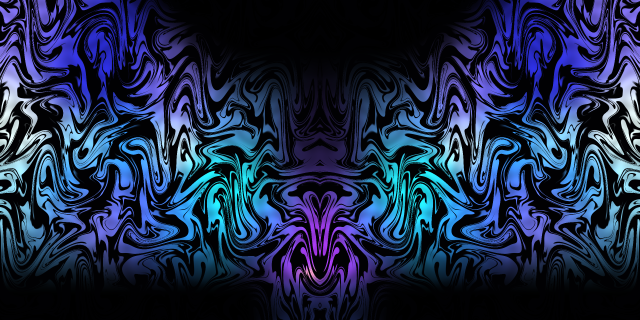
A Shadertoy shader for this background:

```glsl
// Mirrored liquid marbling: black ink curls over a glowing neon backdrop.
// Alternating sine shears fold the plane, a sine field is cut into ink bands,
// and soft colour pools, faded at the top and bottom, light the gaps.

const int   SHEARS      = 10;
const float SHEAR_FREQ  = 23.0;   // frequency of the widest fold
const float FREQ_GROWTH = 1.15;   // frequency ratio between folds
const float SHEAR_FORCE = 1.20;   // strain added by each fold
const float TURN        = 2.4;    // angle between folds, radians
const float BAND_FREQ   = 50.0;   // density of the ink bands
const float INK_LEVEL   = 0.16;   // higher means more black
const float VEIN_WIDTH  = 0.24;   // dark lines inside the bright bands
const float THREAD      = 0.17;   // bright lines inside the ink
const float POOL_SIZE   = 0.85;   // scale of all colour pools
const int   GRID        = 4;      // ink samples per pixel side

const vec3 BLACK     = vec3(0.004, 0.004, 0.010);
const vec3 WHITE     = vec3(0.93, 1.00, 0.98);
const vec3 ICE       = vec3(0.58, 0.88, 0.97);
const vec3 CYAN      = vec3(0.12, 0.96, 0.98);
const vec3 AZURE     = vec3(0.18, 0.64, 1.00);
const vec3 STEEL     = vec3(0.34, 0.56, 0.86);
const vec3 BLUE      = vec3(0.30, 0.44, 0.96);
const vec3 DEEP_BLUE = vec3(0.15, 0.16, 0.82);
const vec3 LAVENDER  = vec3(0.50, 0.44, 0.92);
const vec3 VIOLET    = vec3(0.44, 0.30, 0.84);
const vec3 MAGENTA   = vec3(0.68, 0.21, 0.94);
const vec3 TEAL      = vec3(0.24, 0.50, 0.70);
const vec3 PINK      = vec3(1.00, 0.65, 0.82);

// Area-preserving folds, from wide to fine
vec2 marble(vec2 p) {
    float freq = SHEAR_FREQ;
    for (int i = 0; i < SHEARS; i++) {
        float angle = TURN * float(i) + 0.5;
        vec2 along = vec2(cos(angle), sin(angle));
        float wave = sin(freq * dot(along, p) + 1.7 * float(i * i));
        p += vec2(-along.y, along.x) * wave * SHEAR_FORCE / freq;
        freq *= FREQ_GROWTH;
    }
    return p;
}

// Share of the backdrop left visible between the ink bands
float gaps(vec2 q) {
    vec2 k = marble(q) * BAND_FREQ;
    float field = sin(k.x + 1.2 * sin(0.7 * k.y)) + 0.6 * sin(1.3 * k.y + 0.8 * k.x + 2.0);
    float vein = sin(1.1 * k.x - 0.9 * k.y + sin(k.y));
    float presence = smoothstep(-0.5, 0.1, sin(0.6 * k.y + 0.9 * k.x));
    float body = smoothstep(-0.05, 0.05, field - INK_LEVEL);
    float cut = presence * smoothstep(0.06, -0.06, abs(vein) - VEIN_WIDTH);
    float thread = presence * smoothstep(-0.06, 0.06, THREAD - abs(field + 0.65));
    return max(body * (1.0 - cut), thread);
}

// Adds one colour pool to a weighted sum
void pool(inout vec4 sum, vec2 offset, float radius, vec3 color) {
    vec2 d = offset / (radius * POOL_SIZE);
    sum += vec4(color, 1.0) * exp(-dot(d, d));
}

// Colour pools, with x measured outward from the mirror axis
vec3 backdrop(vec2 q) {
    vec4 sum = vec4(BLUE, 1.0) * 0.001;
    pool(sum, q - vec2(0.97, 0.95), 0.19, LAVENDER);
    pool(sum, q - vec2(0.71, 0.79), 0.18, DEEP_BLUE);
    pool(sum, q - vec2(0.45, 0.73), 0.14, LAVENDER);
    pool(sum, q - vec2(0.97, 0.61), 0.15, WHITE);
    pool(sum, q - vec2(0.74, 0.57), 0.09, ICE);
    pool(sum, q - vec2(0.60, 0.55), 0.12, AZURE);
    pool(sum, q - vec2(0.46, 0.55), 0.08, WHITE);
    pool(sum, q - vec2(0.27, 0.63), 0.13, STEEL);
    pool(sum, q - vec2(0.27, 0.42), 0.15, CYAN);
    pool(sum, q - vec2(0.42, 0.30), 0.10, AZURE);
    pool(sum, q - vec2(0.55, 0.35), 0.14, BLUE);
    pool(sum, q - vec2(0.71, 0.32), 0.13, LAVENDER);
    pool(sum, q - vec2(0.80, 0.42), 0.11, AZURE);
    pool(sum, q - vec2(0.96, 0.40), 0.13, ICE);
    pool(sum, q - vec2(0.85, 0.18), 0.15, TEAL);
    pool(sum, q - vec2(0.16, 0.29), 0.10, BLUE);
    pool(sum, q - vec2(0.00, 0.23), 0.14, MAGENTA);
    pool(sum, q - vec2(0.00, 0.48), 0.15, VIOLET);
    pool(sum, q - vec2(0.05, 0.02), 0.12, BLUE * 0.7);
    return sum.rgb / sum.a;
}

// Dark vault above, dim central column and shadow below
float lighting(vec2 q) {
    float vault = mix(0.74, 1.18, smoothstep(0.20, 0.85, q.x));
    float top = 1.0 - smoothstep(vault - 0.17, vault + 0.12, q.y);
    float column = 1.0 - 0.75 * exp(-q.x * q.x / 0.03) * smoothstep(0.30, 0.56, q.y);
    float sides = smoothstep(0.07, 0.31, q.y);
    float center = 0.35 + 0.65 * smoothstep(0.02, 0.18, q.y);
    return top * column * mix(center, sides, smoothstep(0.06, 0.24, q.x));
}

void mainImage(out vec4 fragColor, in vec2 fragCoord) {
    vec2 uv = (fragCoord - vec2(0.5 * iResolution.x, 0.0)) / iResolution.y;
    vec2 q = vec2(abs(uv.x), uv.y);

    // Ink coverage averaged over a small grid inside the pixel
    float open = 0.0;
    for (int i = 0; i < GRID * GRID; i++) {
        vec2 cell = (vec2(i % GRID, i / GRID) + 0.5) / float(GRID) - 0.5;
        vec2 s = uv + cell / iResolution.y;
        open += gaps(vec2(abs(s.x), s.y)) / float(GRID * GRID);
    }

    // Backdrop with cloudy shading and one small spark left of the axis
    float cloud = 0.96 + 0.14 * sin(43.0 * q.x + 3.0 * sin(29.0 * q.y)) * sin(51.0 * q.y + 2.0 * sin(37.0 * q.x));
    vec3 glow = backdrop(q) * cloud * lighting(q);
    vec2 spark = (uv - vec2(-0.03, 0.146)) / vec2(0.035, 0.022);
    glow = mix(glow, PINK, exp(-dot(spark, spark)));
    fragColor = vec4(mix(BLACK, glow, open), 1.0);
}
```
